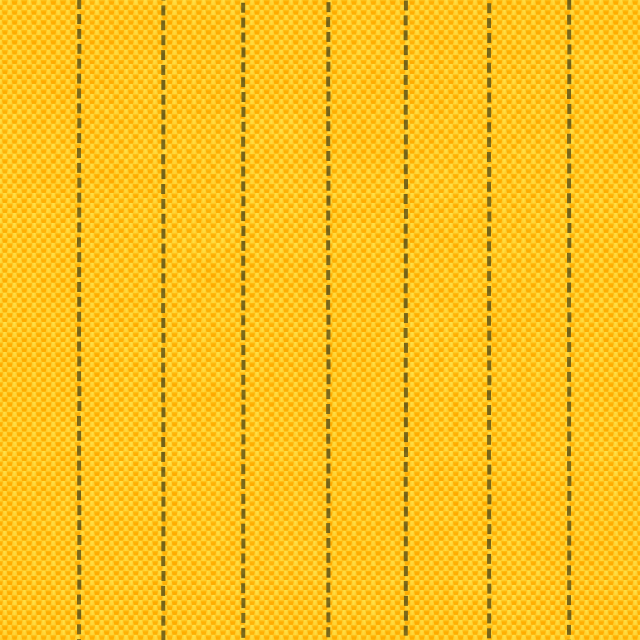
A Shadertoy shader for this texture:

```glsl
// Golden basket-weave cloth with seven vertical lines of dark running stitches.

const float COLUMNS = 66.0;          // weave cells across
const float ROWS = 129.0;            // staggered weave rows down
const float STITCHES = 43.0;         // stitches per line
const float STITCH_WIDTH = 0.0062;
const float STITCH_FILL = 0.67;      // stitch length over stitch spacing
const vec2 TILE_HALF = vec2(0.255, 0.45);
const float TILE_TAPER = 0.10;       // tiles widen towards the top
const float WEAR = 0.05;             // colour change between cells

const int LINES = 7;
const float LINE_X[LINES] = float[](0.1237, 0.2552, 0.3802, 0.5130, 0.6341, 0.7643, 0.8893);
const float LINE_PHASE[LINES] = float[](0.28, 0.70, 0.52, 0.48, 0.37, 0.55, 0.32);

const vec3 ORANGE = vec3(1.00, 0.685, 0.01);
const vec3 AMBER  = vec3(1.00, 0.74, 0.07);
const vec3 HONEY  = vec3(1.00, 0.79, 0.15);
const vec3 LEMON  = vec3(1.00, 0.865, 0.26);
const vec3 OLIVE  = vec3(0.47, 0.40, 0.10);

float hash(vec2 p) {
    p = fract(p * vec2(0.1031, 0.1130));
    p += dot(p, p.yx + 33.33);
    return fract((p.x + p.y) * p.x * 17.0);
}

float valueNoise(vec2 p) {
    vec2 i = floor(p), f = fract(p);
    f = f * f * (3.0 - 2.0 * f);
    return mix(mix(hash(i), hash(i + vec2(1, 0)), f.x),
               mix(hash(i + vec2(0, 1)), hash(i + vec2(1, 1)), f.x), f.y);
}

// Coverage of a span of given half size, smoothed over one pixel
float span(float x, float halfSize, float pixel) {
    return clamp((halfSize - abs(x)) / pixel + 0.5, 0.0, 1.0);
}

vec3 weave(vec2 uv, vec2 pixel) {
    vec2 grid = vec2(COLUMNS, ROWS);
    vec2 p = uv * grid, px = pixel * grid;
    p.x += 0.5 * mod(floor(p.y), 2.0);
    vec2 q = fract(p) - 0.5;

    // Raised pale threads between the tiles
    float across = abs(q.x) * 2.0;
    float crown = smoothstep(0.45, 0.95, across) * (0.75 + 0.5 * q.y);
    vec3 thread = mix(HONEY, LEMON, clamp(0.2 + 0.8 * crown, 0.0, 1.0));

    // Tapered orange tiles, lighter along the top
    float halfWidth = TILE_HALF.x + TILE_TAPER * q.y;
    float tile = span(q.x, halfWidth, px.x) * span(q.y, TILE_HALF.y, px.y);
    vec3 tileColor = mix(ORANGE, AMBER, smoothstep(-0.05, 0.5, q.y));
    vec3 color = mix(thread, tileColor, tile);

    // Uneven dye: per cell, in soft patches and in fine grain
    float wear = hash(floor(p)) - 0.5;
    wear += 0.6 * (valueNoise(uv * vec2(9.0, 21.0)) - 0.5);
    wear += 0.5 * (valueNoise(uv * 260.0) - 0.5);
    return color + wear * WEAR * vec3(0.0, 0.6, 0.8);
}

float stitches(vec2 uv, vec2 pixel) {
    float cover = 0.0;
    for (int i = 0; i < LINES; i++) {
        float s = (1.0 - uv.y) * STITCHES - LINE_PHASE[i] + 0.5;
        float along = span(fract(s) - 0.5, 0.5 * STITCH_FILL, pixel.y * STITCHES);
        float jitter = (hash(vec2(floor(s), float(i) + 7.0)) - 0.5) * 0.0006;
        float side = span(uv.x - LINE_X[i] - jitter, 0.5 * STITCH_WIDTH, pixel.x);
        cover = max(cover, along * side);
    }
    return cover;
}

void mainImage(out vec4 fragColor, in vec2 fragCoord) {
    vec2 uv = fragCoord / iResolution.xy;
    vec2 pixel = 1.0 / iResolution.xy;
    vec3 color = weave(uv, pixel);

    // Stitches with slight fibre grain
    vec3 yarn = OLIVE * (0.92 + 0.16 * valueNoise(uv * 200.0));
    color = mix(color, yarn, stitches(uv, pixel));
    fragColor = vec4(clamp(color, 0.0, 1.0), 1.0);
}
```
